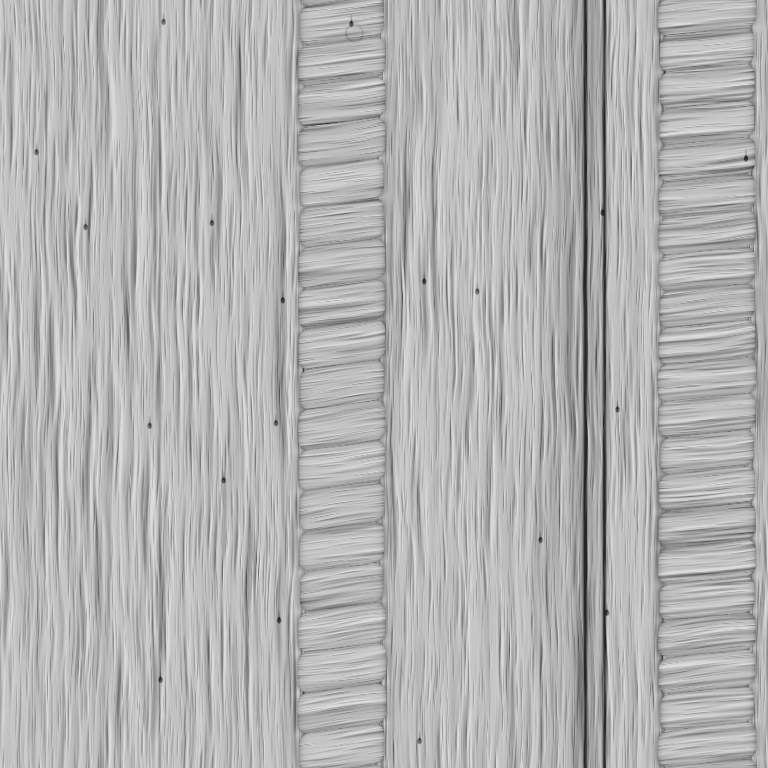
Reproduce this texture procedurally as a Shadertoy shader.

```glsl
const float TAU = 6.28318;

vec3 hash(vec2 c) {
    vec3 q = fract(c.xyx * vec3(.1031, .1030, .0973));
    q += dot(q, q.yxz + 33.33);
    return fract((q.xxy + q.yzz) * q.zyx);
}

// Soft line profile, 1 at the centre
float line(float x, float centre, float width) {
    float a = (x - centre) / width;
    return exp(-a * a);
}

// Cellular streaks running along y: dark cracks, each with a pale lip
float grain(vec2 p) {
    p.x += .0014 * sin(TAU * (3. * p.y + 2. * p.x)) + .0007 * sin(TAU * (7. * p.y + 5. * p.x));
    float tone = 0.;
    vec2 cells = vec2(30., 4.);
    for (int layer = 0; layer < 4; layer++) {
        vec2 q = p * cells;
        float strength = layer == 0 ? .09 : .2;
        for (int k = 0; k < 9; k++) {
            vec2 cell = floor(q) + vec2(k % 3 - 1, k / 3 - 1);
            vec3 h = hash(mod(cell, cells) + 57. * float(layer));
            vec2 d = q - cell - h.xy;
            float taper = 1. - smoothstep(.2, .95, abs(d.y));
            float width = mix(.1, .28, h.z) * (.4 + .6 * taper);
            float depth = fract(h.z * 7.3);
            tone += strength * taper * depth * depth
                  * (.5 * line(d.x, 1.8 * width, width) - line(d.x, 0., width));
        }
        cells *= 2.;
    }
    return tone;
}

// Small dark knots with a tail, some inside a faint ring
float knots(vec2 p) {
    vec2 q = p * 12.;
    vec3 h = hash(mod(floor(q), 12.) + 311.);
    vec2 d = (fract(q) - .3 - .4 * h.xy) / 12.;
    float present = step(h.z, .16);
    float dotMask = 1. - smoothstep(.5, 1.2, length(d / vec2(.0032, .0045)));
    float tail = line(d.x, 0., .0012) * smoothstep(-.001, .002, d.y) * (1. - smoothstep(.004, .016, d.y));
    float ring = step(h.z, .04) * line(length(d - vec2(.004, -.012)), .011, .0015);
    return present * (.36 * dotMask + .2 * tail + .09 * ring);
}

// Column of slanted rounded bars carved over the background tone
float rope(float background, vec2 p, float centre, float halfWidth, float count,
           float slope, float offset, float reeding) {
    float x = p.x - centre;
    if (abs(x) > halfWidth + .04) return background;
    float v = (p.y - slope * x) * count + offset;
    float id = mod(floor(v), count);
    float f = fract(v) - .5;
    vec3 h = hash(vec2(id, count));

    // Rounded box distance
    vec2 e = abs(vec2(x, f / count)) - vec2(halfWidth + .004 * (h.x - .5), .5 / count) + .014;
    float d = length(max(e, 0.)) + min(max(e.x, e.y), 0.) - .014;

    // Bar wood, reeds beside the groove and rounded shading
    float wood = .775 + .03 * (h.y - .5) + .04 * f;
    wood += .8 * grain(vec2(f / count + .37 * id, p.x + h.z));
    wood -= reeding * (line(f, -.31, .045) + .6 * line(f, .36, .04) - .4 * line(f, -.22, .05));
    wood -= .12 * exp(min(d, 0.) / .0025) + .08 * exp(min(d, 0.) / .007);
    float ground = background - .2 * exp(-max(d, 0.) / .005);
    return mix(wood, ground, smoothstep(-.001, .001, d));
}

void mainImage(out vec4 fragColor, in vec2 fragCoord) {
    vec2 p = fragCoord / iResolution.xy;

    // Weathered planks
    float tone = .765 + grain(p);
    tone += .012 * sin(TAU * (4. * p.x + .3 * sin(TAU * p.y))) * sin(TAU * (9. * p.x + p.y));

    // Plank seam and worn strips beside the ropes
    tone += .04 * line(p.x, .2125, .002) - .17 * line(p.x, .208, .002);
    tone -= .08 * line(p.x, .371, .003) + .05 * line(p.x, .512, .002);

    // Moulding: shallow step, shaded hollow and two deep grooves
    tone -= .13 * line(p.x, .704, .002);
    tone -= smoothstep(.703, .706, p.x) * (1. - smoothstep(.760, .764, p.x))
          * (.03 + .11 * smoothstep(.735, .762, p.x));
    tone -= .09 * line(p.x, .7705, .0025) + .06 * line(p.x, .775, .012);
    tone -= .54 * line(p.x, .7625, .0028) + .54 * line(p.x, .787, .0026);

    // Carved ropes
    tone = rope(tone, p, .445, .056, 19., .13, .02, 0.);
    tone = rope(tone, p, .9205, .0625, 21., .10, -.14, .13);

    tone -= knots(p);
    fragColor = vec4(vec3(clamp(tone, .15, .86)), 1.);
}
```
